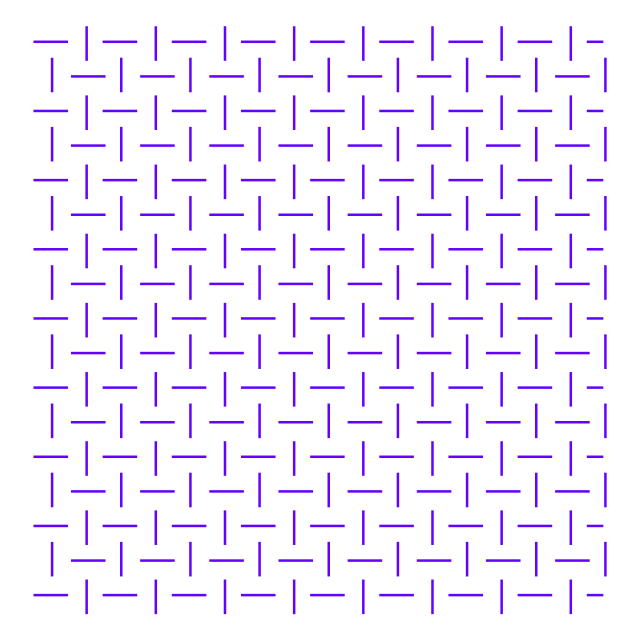
Write a WebGL 2 fragment shader that draws this pattern.

```glsl
#version 300 es
precision highp float;

uniform vec2 u_resolution;
out vec4 fragColor;

const vec3 PAPER = vec3(1.0);
const vec3 VIOLET = vec3(0.38, 0.01, 1.0);

const float PITCH = 0.10807;          // distance between repeats
const float HALF_LENGTH = 0.25 * PITCH;
const float HALF_WIDTH = 0.00196;
const float RIGHT_TRIM = 0.9427;      // where the last flat dashes are cut

// Antialiased coverage of an axis-aligned box
float boxCoverage(vec2 offset, vec2 halfSize, float pixel) {
    vec2 inside = clamp(0.5 + (halfSize - abs(offset)) / pixel, 0.0, 1.0);
    return inside.x * inside.y;
}

// Finite grid of equal dashes, starting at the centre of the first one
float dashGrid(vec2 p, vec2 first, vec2 count, vec2 halfSize, float pixel) {
    vec2 cell = clamp(floor((p - first) / PITCH + 0.5), vec2(0.0), count - 1.0);
    return boxCoverage(p - first - cell * PITCH, halfSize, pixel);
}

void main() {
    float side = min(u_resolution.x, u_resolution.y);
    float pixel = 1.0 / side;
    vec2 p = (gl_FragCoord.xy - 0.5 * u_resolution) / side + 0.5;
    p.y = 1.0 - p.y;                  // rows count from the top

    vec2 flatDash = vec2(HALF_LENGTH, HALF_WIDTH);
    vec2 uprightDash = flatDash.yx;

    // Outer rows: flat dashes, trimmed at the right, and uprights
    float trim = clamp(0.5 + (RIGHT_TRIM - p.x) / pixel, 0.0, 1.0);
    float ink = trim * dashGrid(p, vec2(0.0793, 0.0653), vec2(9.0), flatDash, pixel);
    ink = max(ink, dashGrid(p, vec2(0.1354, 0.0680), vec2(8.0, 9.0), uprightDash, pixel));

    // Inner rows: the same weave shifted by half a repeat
    ink = max(ink, dashGrid(p, vec2(0.0814, 0.1172), vec2(9.0, 8.0), uprightDash, pixel));
    ink = max(ink, dashGrid(p, vec2(0.1379, 0.1194), vec2(8.0), flatDash, pixel));

    fragColor = vec4(mix(PAPER, VIOLET, ink), 1.0);
}
```
